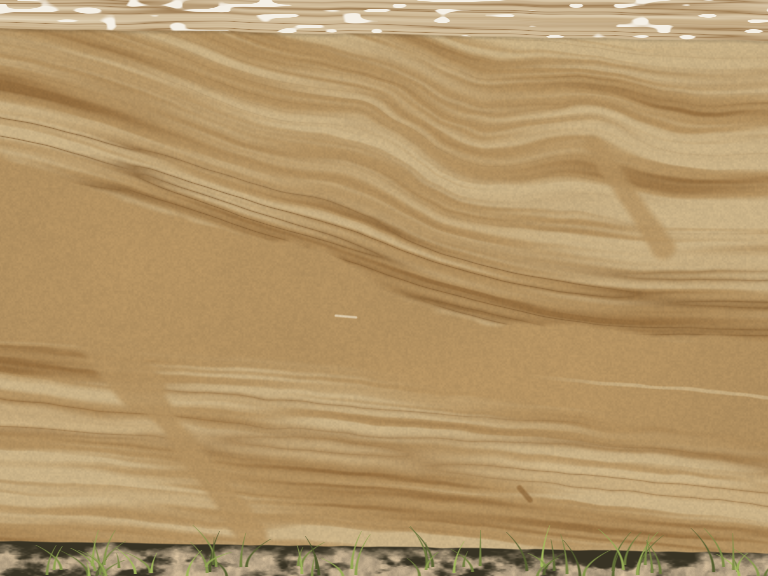
Give the GLSL for this texture, as a Shadertoy shader.

```glsl
// A sawn sandstone slab: bent iron-brown beds over plain sand, a ridged pale
// top edge, and shaded ground with grass below. Beds are noise stretched along
// a curved layer coordinate; masks decide where they show through the sand.

const vec3 SAND   = vec3(0.695, 0.562, 0.372);
const vec3 PALE   = vec3(0.790, 0.695, 0.525);
const vec3 BROWN  = vec3(0.540, 0.385, 0.205);
const vec3 CHALK  = vec3(0.890, 0.835, 0.730);
const vec3 SOIL   = vec3(0.740, 0.660, 0.540);
const vec3 SHADOW = vec3(0.220, 0.200, 0.140);
const vec3 GRASS  = vec3(0.480, 0.550, 0.270);
const float FOLD = 0.035;    // depth of the fold in the upper beds
const float RIPPLE = 0.045;  // irregular bending of the beds
const float GRAIN = 0.055;   // contrast of the sand grains
const int CLUMPS = 8;
const int BLADES = 9;

float hash(vec2 p) {
    vec3 q = fract(p.xyx * 0.1031);
    q += dot(q, q.yzx + 33.33);
    return fract((q.x + q.y) * q.z);
}

float noise(vec2 p) {
    vec2 i = floor(p), f = fract(p);
    f = f * f * (3.0 - 2.0 * f);
    return mix(mix(hash(i), hash(i + vec2(1, 0)), f.x),
               mix(hash(i + vec2(0, 1)), hash(i + vec2(1, 1)), f.x), f.y);
}

float fbm(vec2 p) {
    float sum = 0.0, amp = 0.53;
    for (int i = 0; i < 4; i++) {
        sum += amp * noise(p);
        p = p * 2.03 + 17.3;
        amp *= 0.5;
    }
    return sum;
}

// Long thin layers along x, from broad beds down to hairlines
float layers(vec2 p, float freq) {
    return 0.48 * noise(vec2(p.x * 1.6, p.y * freq) + 40.0)
         + 0.32 * noise(vec2(p.x * 2.7, p.y * freq * 2.6) + 71.0)
         + 0.20 * noise(vec2(p.x * 5.0, p.y * freq * 6.0) + 93.0);
}

float ridge(vec2 p) {
    return pow(1.0 - abs(2.0 * noise(p) - 1.0), 4.0);
}

float segment(vec2 p, vec2 a, vec2 b) {
    vec2 d = b - a;
    return length(p - a - d * clamp(dot(p - a, d) / dot(d, d), 0.0, 1.0));
}

vec3 bedColor(float tone) {
    vec3 col = mix(SAND, PALE, smoothstep(0.42, 0.70, tone));
    return mix(col, BROWN, 0.75 * smoothstep(0.44, 0.20, tone));
}

// p.y runs down from the top of the canvas
vec3 slab(vec2 p, float px) {
    float rough = fbm(p * vec2(5.0, 9.0)) - 0.5;
    vec3 plain = SAND * (0.97 + 0.08 * fbm(p * 4.0 + 8.0));

    // Upper beds and the dark band at their foot
    vec2 q = (p - vec2(0.82, 0.22)) * vec2(3.2, 6.5);
    float swirl = exp(-dot(q, q));
    float bend = 0.21 + 0.32 * smoothstep(-0.2, 1.15, p.x);
    float v = p.y - bend - FOLD * swirl * cos(14.0 * (p.x - 0.82));
    v += RIPPLE * (0.4 + 1.6 * swirl) * (fbm(p * vec2(3.5, 5.0) + 5.0) - 0.5);
    float band = smoothstep(-0.085, -0.02, v);
    vec3 upper = bedColor(layers(vec2(p.x, v), 24.0) + 0.07 - 0.14 * band);
    float iron = ridge(vec2(p.x * 2.3, v * 62.0)) * (0.12 + 0.55 * band);
    upper = mix(upper, BROWN * 0.93, iron);
    float above = 1.0 - smoothstep(0.050, 0.064, v + 0.07 * rough);

    // Flatter beds in the lower part, with one broad pale seam
    float l = p.y - 0.085 * p.x + 0.025 * rough;
    float low = layers(vec2(p.x, l + 3.0), 27.0);
    vec3 lower = bedColor(low + 0.03);
    float seam = p.y - 0.725 - 0.105 * p.x + 0.04 * rough;
    lower = mix(lower, PALE * 1.02, 0.75 * smoothstep(0.032, 0.008, abs(seam)));
    float stain = ridge(vec2(p.x * 1.8, l * 48.0)) * smoothstep(0.09, 0.04, abs(seam + 0.035));
    lower = mix(lower, BROWN, 0.5 * stain);
    float below = smoothstep(0.0, 0.055, p.y - 0.56 - 0.145 * p.x + 0.08 * rough);

    // Sandy veins that cut across the beds
    float vein = min(segment(p, vec2(0.10, 0.50), vec2(0.25, 0.68)) - 0.035,
                     segment(p, vec2(0.25, 0.68), vec2(0.44, 0.93)) - 0.022);
    vein = min(vein, segment(p, vec2(1.03, 0.25), vec2(1.15, 0.43)) - 0.014);
    float open = smoothstep(-0.006, 0.010, vein + 0.035 * rough);
    vec3 col = mix(plain, lower, below * mix(0.15, 1.0, open));
    col = mix(col, upper, above * mix(0.2, 1.0, open));

    // Hairline seam, pale chip and brown scar
    float hair = abs(p.y - 0.655 - 0.10 * (p.x - 0.95) - 0.02 * rough);
    col = mix(col, PALE, 0.8 * smoothstep(0.005, 0.001, hair) * smoothstep(0.9, 1.1, p.x));
    float chip = segment(p, vec2(0.583, 0.548), vec2(0.618, 0.551));
    col = mix(col, CHALK, 0.8 * smoothstep(0.002 + px, 0.002 - px, chip));
    float scar = segment(p, vec2(0.902, 0.847), vec2(0.920, 0.868));
    col = mix(col, BROWN, 0.7 * smoothstep(0.007, 0.002, scar));

    float grain = noise(p * 330.0) + 0.6 * noise(p * 170.0) - 0.8;
    return col * (1.0 + GRAIN * grain);
}

vec3 topEdge(vec2 p, float edge) {
    float h = p.y - edge + 0.003 * noise(p * vec2(7.0, 20.0));
    float groove = ridge(vec2(p.x * 2.0, h * 170.0));
    vec3 col = mix(CHALK, SAND, 0.65 * layers(vec2(p.x, h), 130.0));
    col = mix(col, BROWN, 0.65 * groove);
    return mix(col, vec3(0.96, 0.94, 0.90), smoothstep(0.74, 0.82, noise(p * vec2(26.0, 110.0))));
}

vec3 ground(vec2 p, float edge) {
    float clods = fbm(p * vec2(22.0, 45.0));
    float lit = smoothstep(0.004, 0.026, p.y - edge + 0.05 * (clods - 0.5));
    return mix(SHADOW, SOIL * (0.72 + 0.5 * fbm(p * 75.0)), lit * smoothstep(0.28, 0.52, clods));
}

vec3 addGrass(vec3 col, vec2 p, float aspect, float px) {
    for (int c = 0; c < CLUMPS; c++) {
        float center = aspect * (float(c) + hash(vec2(c, 3))) / float(CLUMPS);
        for (int b = 0; b < BLADES; b++) {
            vec2 id = vec2(c * BLADES + b, 11);
            float height = mix(0.025, 0.075, hash(id));
            float t = (1.005 - 0.025 * hash(id + 5.0) - p.y) / height;
            float lean = (hash(id + 9.0) - 0.5) * 0.10;
            float x = center + (hash(id + 14.0) - 0.5) * 0.12 + lean * t * t;
            float slope = 2.0 * lean * t / height;
            float dist = abs(p.x - x) / sqrt(1.0 + slope * slope);
            float blade = smoothstep(px, -px, dist - 0.0026 * (1.0 - t));
            blade *= step(0.0, t) * step(t, 1.0);
            col = mix(col, GRASS * mix(0.6, 1.35, hash(id + 21.0)), blade);
        }
    }
    return col;
}

void mainImage(out vec4 fragColor, in vec2 fragCoord) {
    float px = 1.0 / iResolution.y;
    float aspect = iResolution.x * px;
    vec2 p = vec2(fragCoord.x, iResolution.y - fragCoord.y) * px;
    float top = 0.048 + 0.017 * p.x + 0.004 * (noise(vec2(p.x * 18.0, 2.0)) - 0.5);
    float foot = 0.938 + 0.016 * p.x + 0.002 * noise(vec2(p.x * 30.0, 6.0));

    vec3 col = slab(p, px);
    col *= 1.0 - 0.12 * smoothstep(0.008, 0.0, abs(p.y - top));
    col = mix(topEdge(p, top), col, smoothstep(-px, px, p.y - top));
    col = mix(col, ground(p, foot), smoothstep(-px, px, p.y - foot));
    if (p.y > 0.88) col = addGrass(col, p, aspect, px);
    fragColor = vec4(col, 1.0);
}
```
